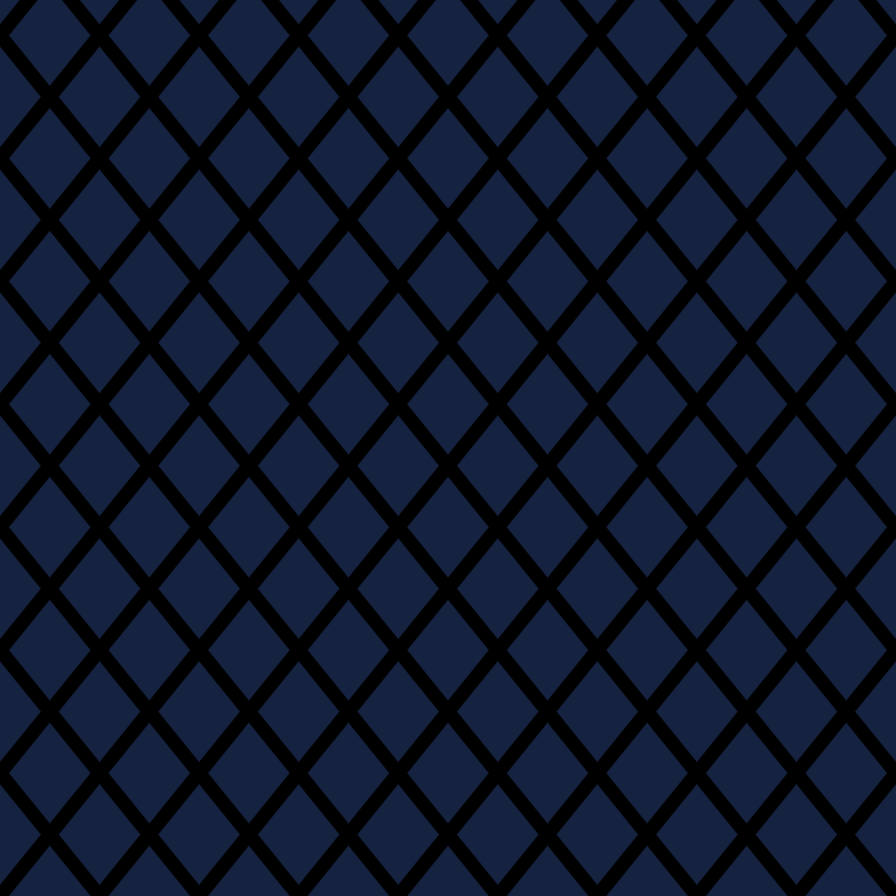
A three.js fragment shader for this pattern:

```glsl
varying vec2 vUv;

const vec3 NAVY = vec3(0.082, 0.133, 0.251);
const vec3 BLACK = vec3(0.0);

const float COLUMNS = 9.0;
const float LINE_ANGLE = 51.0;      // degrees above horizontal
const float LINE_WIDTH = 0.0156;
const float EDGE_SOFTNESS = 0.001;

// Distance to the nearest of a family of parallel lines, one per unit of phase
float lineDistance(float phase, float spacing) {
  return abs(fract(phase + 0.5) - 0.5) * spacing;
}

// Coverage of a line of the given width with smoothed edges
float lineMask(float dist, float width, float softness) {
  return 1.0 - smoothstep(-softness, softness, dist - 0.5 * width);
}

// Two mirrored families of slanted lines enclosing upright diamonds
float diamondLattice(vec2 p, float columns, float angle, float width, float softness) {
  vec2 frequency = vec2(columns, columns / tan(angle));
  float spacing = 1.0 / length(frequency);
  vec2 q = p * frequency;
  float rising = lineDistance(q.x - q.y, spacing);
  float falling = lineDistance(q.x + q.y, spacing);
  return lineMask(min(rising, falling), width, softness);
}

void main() {
  float lattice = diamondLattice(vUv, COLUMNS, radians(LINE_ANGLE), LINE_WIDTH, EDGE_SOFTNESS);
  gl_FragColor = vec4(mix(NAVY, BLACK, lattice), 1.0);
}
```
